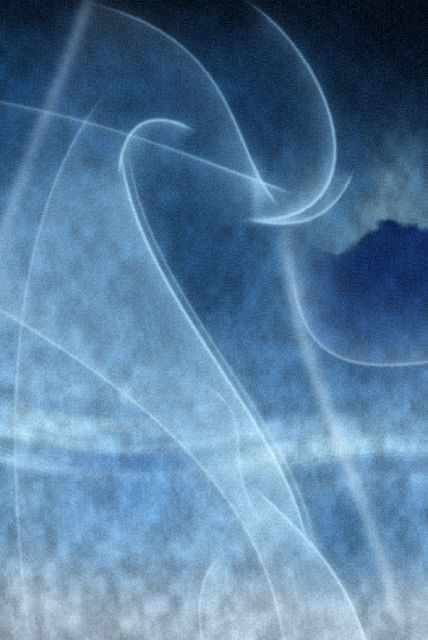
This background is drawn by a WebGL 1 fragment shader. Its source:

```glsl
precision highp float;
// Luminous smoke ribbons drifting over a misty blue sky.
// A gradient is tinted by soft ellipses and noise, then cubic curves
// add light: a fine line, a halo and a veil on one side of each.
uniform vec2 u_resolution;

const float ASPECT = 1.5;  // canvas height in widths
const int STEPS = 20;      // segments per curve
const float FINE = .0036, BROAD = .016;  // line widths
const float SLIM = .03, WIDE = .1;       // veil widths
const float HALO = .25, VEIL = .45, GRAIN = .075;
const vec3 INK = vec3(.02, .05, .09), DEEP = vec3(.09, .23, .38);
const vec3 NAVY = vec3(.04, .14, .34), STEEL = vec3(.2, .39, .57);
const vec3 AZURE = vec3(.25, .47, .71), SKY = vec3(.41, .59, .75);
const vec3 MIST = vec3(.62, .79, .88), FOG = vec3(.61, .69, .75);
const vec3 CLOUD = vec3(.36, .5, .59);
const vec3 GLOW = vec3(.62, .82, 1.), PALE = vec3(.64, .76, .93);

float hash(vec2 p) {
  return fract(sin(dot(p, vec2(127.1, 311.7))) * 43758.5);
}

float noise(vec2 p) {
  vec2 i = floor(p), f = fract(p), e = vec2(1., 0.);
  f = f * f * (3. - 2. * f);
  return mix(mix(hash(i), hash(i + e), f.x),
             mix(hash(i + e.yx), hash(i + e.xx), f.x), f.y);
}

float fbm(vec2 p) {
  float sum = 0., amp = .5;
  for (int i = 0; i < 5; i++) {
    sum += amp * noise(p);
    p = p * 2.03 + 7.3;
    amp *= .5;
  }
  return sum;
}

// Soft ellipse: centre in xy, radii in zw
float blob(vec2 p, vec4 e) {
  vec2 q = (p - e.xy) / e.zw;
  return exp(-dot(q, q));
}

// Cubic through ab.xy, ab.zw, cd.xy, cd.zw; positive veil lies left of travel
float ribbon(vec2 p, vec4 ab, vec4 cd, float width, float veil, float power) {
  float best = 1e3, side = 1., along = 0.;
  vec2 start = ab.xy;
  for (int i = 0; i < STEPS; i++) {
    float t = float(i + 1) / float(STEPS), s = 1. - t;
    vec2 end = s * s * (s * ab.xy + 3. * t * ab.zw) + t * t * (3. * s * cd.xy + t * cd.zw);
    vec2 seg = end - start, q = p - start;
    float h = clamp(dot(q, seg) / dot(seg, seg), 0., 1.), dist = length(q - h * seg);
    if (dist < best) {
      best = dist;
      side = sign(seg.x * q.y - seg.y * q.x);
      along = (float(i) + h) / float(STEPS);
    }
    start = end;
  }
  float inner = best * side * sign(veil);
  float light = exp(-best * best / (width * width)) + HALO * exp(-best / (width * 4.));
  light += VEIL * exp(-max(inner, 0.) / abs(veil)) * smoothstep(-width, width, inner);
  return light * power * smoothstep(0., .15, along) * smoothstep(1., .88, along);
}

vec3 backdrop(vec2 p) {
  float n = fbm(p * 5.), y = p.y + .16 * (n - .5);
  vec3 col = mix(FOG, SKY, smoothstep(.02, .28, y));
  col = mix(col, STEEL, smoothstep(.5, .85, y));
  col = mix(col, DEEP, smoothstep(.9, 1.3, y));
  col = mix(col, INK, .85 * smoothstep(1.27, 1.52, y));
  // Light and dark regions
  col = mix(col, INK, .85 * blob(p, vec4(1., 1.45, .34, .28)));
  col = mix(col, SKY, .6 * blob(p, vec4(.12, .72, .3, .24)));
  col = mix(col, DEEP, .85 * blob(p, vec4(.48, .95, .17, .28)));
  col = mix(col, STEEL, .75 * blob(p, vec4(.72, .62, .2, .13)));
  col = mix(col, AZURE, .8 * blob(p, vec4(.34, .39, .17, .1)));
  col = mix(col, STEEL, .8 * blob(p, vec4(.82, .27, .17, .13)));
  // Cloud bank with a ragged lower edge over navy
  float bank = blob(p, vec4(.88, 1.01, .19, .14));
  col = mix(col, CLOUD, bank * smoothstep(.2, .5, n + .1 * bank));
  float edge = .91 + .09 * smoothstep(.76, .9, p.x) + .16 * (fbm(p * 9.) - .5);
  float navy = smoothstep(edge + .01, edge - .01, p.y) * smoothstep(.52, .88, p.y);
  col = mix(col, NAVY, .9 * navy * smoothstep(.66, .88, p.x + .2 * (n - .5)));
  // Horizontal mist streaks
  float streak = fbm(vec2(p.x * 2.5, p.y * 24. + sin(p.x * 5.)));
  float belt = blob(p, vec4(.1, .48, .35, .1)) + blob(p, vec4(.8, .44, .3, .07));
  col = mix(col, MIST, .85 * min(belt, 1.) * smoothstep(.25, .7, streak));
  return col * (.72 + .58 * fbm(p * vec2(34., 24.)));
}

void main() {
  vec2 p = gl_FragCoord.xy / u_resolution * vec2(1., ASPECT);
  // Upper loop and the strands that meet in it, brightest near the knot
  float b = ribbon(p, vec4(.557, 1.51, .78, 1.383), vec4(.918, .973, .58, .982), FINE, -SLIM, .9);
  b += ribbon(p, vec4(.176, 1.5, .586, 1.42), vec4(.527, 1.129, .66, 1.01), FINE, -WIDE, .8);
  b += ribbon(p, vec4(-.1, 1.28, .27, 1.217), vec4(.45, 1.13, .7, 1.04), FINE, -SLIM, .6);
  b += ribbon(p, vec4(.57, .99, .68, .96), vec4(.78, .97, .83, 1.11), FINE, SLIM, .6);
  b += .5 * blob(p, vec4(.6, 1.06, .014, .05)) + .7 * blob(p, vec4(.64, .983, .05, .008));
  b *= .35 + .65 * blob(p, vec4(.68, 1.06, .2, .22));
  // Central sweep, its twin line, hooked tip and tail
  vec4 top = vec4(.281, 1.18, .285, .836), low = vec4(.674, .523, .722, .2);
  b += ribbon(p, top, low, FINE, -2. * WIDE, .9);
  b += ribbon(p - vec2(.017, .008), top, low, FINE, -SLIM, .25);
  b += ribbon(p, vec4(.46, 1.19, .36, 1.25), vec4(.28, 1.22, .278, 1.08), FINE, SLIM, .7);
  b += ribbon(p, vec4(.58, .37, .72, .235), vec4(.81, .17, .87, -.06), FINE, -WIDE, .8);
  b += .5 * blob(p, vec4(.725, .23, .016, .04));
  // Lower diagonal and folds
  b += ribbon(p, vec4(-.1, .83, .312, .6), vec4(.645, .348, .668, -.06), FINE, WIDE, .4);
  b += ribbon(p, vec4(.45, .61, .64, .53), vec4(.48, .42, .64, .24), FINE, -WIDE, .3);
  b += ribbon(p, vec4(.52, .2, .455, .15), vec4(.46, .05, .48, -.05), FINE, WIDE, .4);
  // Pale smoke on the right, then the left
  float s = ribbon(p, vec4(.664, 1.02, .664, .66), vec4(.82, .484, .95, -.02), BROAD, SLIM, .5);
  s += ribbon(p, vec4(.68, .9, .69, .64), vec4(.82, .61, 1.1, .67), FINE, WIDE, .5);
  s += ribbon(p, vec4(.23, 1.58, .14, 1.28), vec4(.04, 1.11, -.02, .85), BROAD, WIDE, .32);
  s += ribbon(p, vec4(.26, 1.3, .05, 1.05), vec4(-.02, .6, .08, -.08), FINE, WIDE, .3);
  s += .4 * blob(p, vec4(0., .82, .05, .1));
  vec3 col = backdrop(p);
  col += (1. - col) * (1. - exp(-1.2 * b)) * GLOW;
  col += (1. - col) * (1. - exp(-s)) * PALE;
  col += GRAIN * (hash(floor(p * 340.)) - .5);
  gl_FragColor = vec4(clamp(col, 0., 1.), 1.);
}
```
